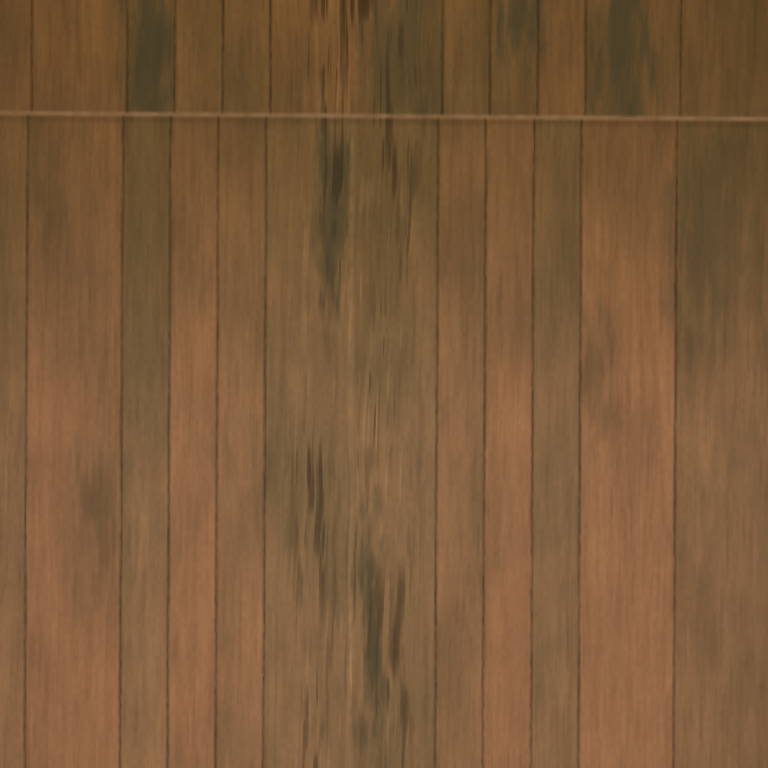
This texture is drawn by a three.js fragment shader. Its source:

```glsl
varying vec2 vUv;

float hash(vec2 p) {
  p = fract(p * vec2(0.1731, 0.2397));
  p += dot(p, p.yx + 31.7);
  return fract((p.x + p.y) * p.x * 7.13);
}

float noise(vec2 p) {
  vec2 i = floor(p), f = fract(p);
  f = f * f * (3.0 - 2.0 * f);
  return mix(mix(hash(i), hash(i + vec2(1.0, 0.0)), f.x),
             mix(hash(i + vec2(0.0, 1.0)), hash(i + 1.0), f.x), f.y);
}

float fbm(vec2 p) {
  float sum = 0.0, amp = 0.5;
  for (int i = 0; i < 4; i++) {
    sum += amp * noise(p);
    p = p * 2.03 + 11.3;
    amp *= 0.5;
  }
  return sum / 0.94;
}

// Soft elliptical mark with a ragged outline
float stain(vec2 p, vec2 center, vec2 radius) {
  float ragged = (fbm(p * vec2(100.0, 20.0)) - 0.5) * 1.6;
  return 1.0 - smoothstep(0.1, 1.3, length((p - center) / radius) + ragged);
}

float line(float d, float halfWidth) {
  return 1.0 - smoothstep(0.0, halfWidth * 2.0, abs(d));
}

// Boards counted outward from the middle joint: one wide, three narrow, one wide
float boardIndex(float d) {
  if (d < 0.112) return 0.0;
  if (d < 0.2985) return 1.0 + floor((d - 0.112) / 0.0622);
  return d < 0.4225 ? 4.0 : 5.0;
}

float lowerRedness(float board) {
  if (board < 0.5) return 0.1;
  if (board < 1.5) return 0.55;
  if (board < 2.5) return 0.85;
  if (board < 3.5) return 0.2;
  return board < 4.5 ? 0.9 : 0.4;
}

float upperRedness(float board, float side) {
  if (board < 0.5) return side < 0.0 ? 0.55 : 0.2;
  if (board < 2.5) return board < 1.5 ? 0.2 : 0.3;
  if (board < 3.5) return side < 0.0 ? 0.2 : 0.55;
  return side < 0.0 ? 0.55 : 0.35;
}

void main() {
  vec2 p = vUv;
  float seam = p.y - (0.853 - 0.008 * p.x);
  float upper = smoothstep(-0.001, 0.001, seam);
  float x = p.x - 0.4585 + 0.005 * (0.8 - p.y) - 0.005 * upper;
  float side = sign(x), d = abs(x);
  float board = boardIndex(d);
  float boardId = board * side + 17.0 * upper + 30.0;

  // Board tone, redder towards the bottom, with cloudy patches
  float cloud = fbm(p * vec2(16.0, 8.0) + boardId * 3.7) - 0.5;
  float redness = lowerRedness(board) * mix(1.0, 0.65, smoothstep(0.45, 0.85, p.y));
  redness += 0.2 * (1.0 - smoothstep(0.0, 0.4, p.y));
  redness = clamp(mix(redness, upperRedness(board, side), upper) + cloud * 0.8, 0.0, 1.0);
  vec3 color = mix(vec3(0.485, 0.372, 0.248), vec3(0.57, 0.394, 0.265), redness);
  color *= 1.0 + 0.18 * cloud;

  // Light falling off towards the top and sides
  color *= mix(vec3(1.02, 1.04, 1.06), vec3(0.81, 0.8, 0.67), smoothstep(0.35, 1.0, p.y));
  color *= 1.0 - 0.25 * pow(abs(p.x - 0.5), 2.0);

  // Fine wood grain over every board
  float fine = noise(p * vec2(300.0, 140.0)) - 0.5;
  float fibre = noise(p * vec2(230.0, 18.0) + boardId) - 0.5;
  float band = fbm(p * vec2(70.0, 6.0) + boardId) - 0.5;
  color *= 1.0 + 0.05 * fine + 0.06 * fibre + 0.09 * band;

  // Short slanting cracks and pale flecks, densest on the middle boards
  float middle = 1.0 - smoothstep(0.05, 0.1, abs(x - 0.005));
  float slant = p.x - 0.025 * p.y + 0.004 * noise(p * vec2(9.0, 14.0));
  float crack = smoothstep(0.58, 0.9, noise(vec2(slant * 190.0, p.y * 13.0)));
  crack = max(crack, 0.8 * smoothstep(0.6, 0.9, noise(vec2(slant * 240.0 + 70.0, p.y * 20.0))));
  float cluster = smoothstep(0.25, 0.7, noise(p * vec2(32.0, 6.0) + 5.0));
  color *= 1.0 - crack * (0.05 + 0.27 * middle * cluster);
  float pale = smoothstep(0.66, 0.95, noise(vec2(slant * 210.0, p.y * 16.0 + 40.0)));
  color += vec3(0.06, 0.047, 0.032) * pale * (0.15 + 0.65 * middle);

  // Dark stains on each side of the seam
  float high = stain(p, vec2(0.195, 0.94), vec2(0.034, 0.17));
  high = max(high, stain(p, vec2(0.81, 0.94), vec2(0.045, 0.16)));
  high = max(high, stain(p, vec2(0.675, 0.98), vec2(0.035, 0.08)));
  high = max(high, 0.6 * stain(p, vec2(0.52, 0.93), vec2(0.06, 0.16)));
  float low = stain(p, vec2(0.43, 0.74), vec2(0.022, 0.16));
  low = max(low, stain(p, vec2(0.482, 0.17), vec2(0.018, 0.16)));
  low = max(low, 0.45 * stain(p, vec2(0.135, 0.35), vec2(0.035, 0.08)));
  low = max(low, 0.45 * stain(p, vec2(0.78, 0.51), vec2(0.03, 0.09)));
  low = max(low, 0.45 * stain(p, vec2(0.93, 0.72), vec2(0.07, 0.18)));
  color = mix(color, vec3(0.23, 0.22, 0.15), 0.6 * mix(low, high, upper));

  // Worn joints between boards
  float joint = line(d - 0.4225, 0.0019);
  for (int i = 0; i < 4; i++) joint = max(joint, line(d - 0.112 - 0.0622 * float(i), 0.0019));
  float wear = 0.35 + 0.4 * noise(vec2(boardId, p.y * 9.0)) + 0.5 * noise(vec2(boardId, p.y * 110.0));
  color *= 1.0 - 0.28 * joint * wear;
  color += vec3(0.055, 0.044, 0.032) * line(x, 0.003) * wear * (1.0 - 0.6 * upper);

  // Pale seam with a faint shadow below
  color *= 1.0 - 0.08 * line(seam + 0.007, 0.004);
  float seamWear = 0.45 + 0.45 * noise(p * vec2(90.0, 8.0));
  color = mix(color, vec3(0.55, 0.42, 0.29), line(seam, 0.0029) * seamWear);

  gl_FragColor = vec4(color, 1.0);
}
```
